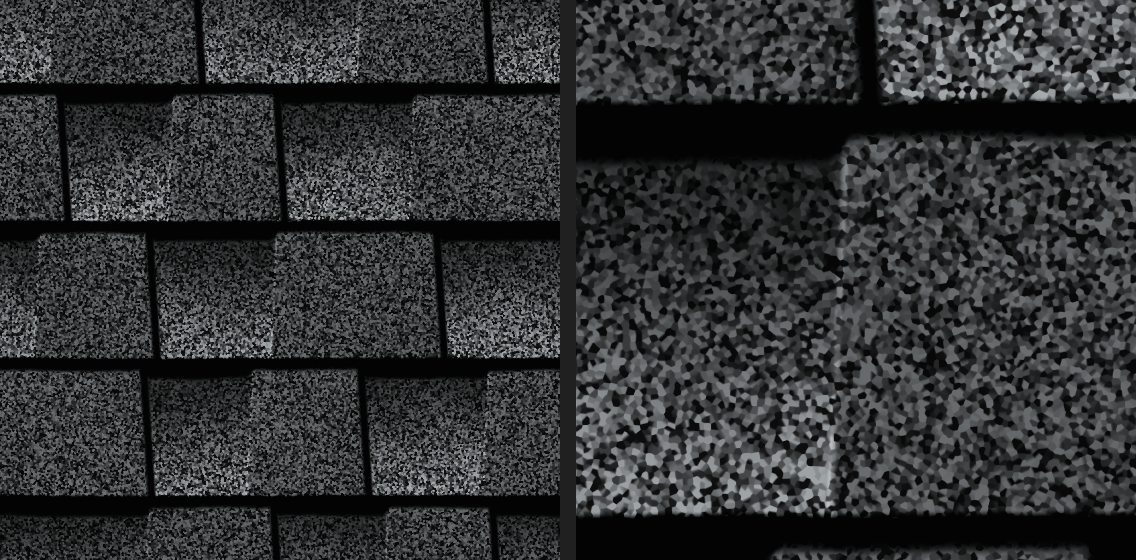
Left: the whole. Right: its middle third, enlarged.
Give the GLSL for this texture, as a Shadertoy shader.

```glsl
// Draws rows of dark granulated roof shingles with raised and recessed tabs.

const float ROW_PITCH = 0.2454;
const float ROW_OFFSET = 0.0951;
const float GRANULES = 285.0;      // granules across the canvas
const float SEAM_HALF_WIDTH = 0.0062;
const float SEAM_LEAN = 0.016;
const float LIP_LEAN = -0.010;
const vec3 SHADOW = vec3(0.010, 0.013, 0.014);
const vec3 STONE_TINT = vec3(0.97, 1.0, 1.015);

// Two recesses per row: seam, lip, seam, lip. A row wraps at the canvas edge.
const vec4 ROW_EDGES[5] = vec4[5](
    vec4(0.354, 0.642, 0.870, 1.093),
    vec4(0.114, 0.305, 0.501, 0.736),
    vec4(0.273, 0.490, 0.786, 1.067),
    vec4(0.263, 0.447, 0.651, 0.868),
    vec4(0.495, 0.689, 0.886, 1.262));

vec3 hash3(vec2 p) {
    vec3 q = fract(p.xyx * vec3(0.1031, 0.1030, 0.0973));
    q += dot(q, q.yxz + 33.33);
    return fract((q.xxy + q.yzz) * q.zyx);
}

// Smooth cellular noise: each granule has a random place and brightness.
float granules(vec2 p) {
    vec2 cell = floor(p);
    float total = 0.0, weightSum = 0.0;
    for (int j = -1; j <= 1; j++) {
        for (int i = -1; i <= 1; i++) {
            vec2 id = cell + vec2(i, j);
            vec3 rnd = hash3(id + 17.0);
            vec2 delta = id + rnd.xy - p;
            float weight = exp(-9.0 * dot(delta, delta));
            total += weight * rnd.z;
            weightSum += weight;
        }
    }
    return clamp(0.5 + 1.35 * (total / weightSum - 0.5), 0.0, 1.0);
}

// Layered sines for uneven edges and mottling, about -1 to 1.
float waver(vec2 p) {
    return 0.5 * sin(p.x * 21.0 + 2.0 * sin(p.y * 13.0))
         + 0.3 * sin(p.x * 47.0 - p.y * 39.0 + 1.7)
         + 0.2 * sin(p.x * 93.0 + p.y * 71.0 + 0.6);
}

// Returns signed recess distance, seam distance and lip distance.
vec3 tabDistances(float x, float v, vec4 edges) {
    vec3 nearest = vec3(10.0);
    for (int k = 0; k < 4; k++) {
        vec2 pair = k < 2 ? edges.xy : edges.zw;
        float wrappedX = x + float(k % 2);
        float fromSeam = wrappedX - pair.x - SEAM_LEAN * (v - 0.5);
        float fromLip = wrappedX - pair.y - LIP_LEAN * (v - 0.5);
        vec3 d = vec3(max(-fromSeam, fromLip), abs(fromSeam), abs(fromLip));
        nearest = min(nearest, d);
    }
    return nearest;
}

// Brightness of the stone before granules are applied.
float stoneTone(float recessed, float v, float mottling, float rowRandom) {
    float raisedTone = 0.222 + 0.025 * (rowRandom - 0.5);
    float recessTone = mix(0.115, 0.345, smoothstep(0.08, 1.0, v + 0.06 * mottling));
    return mix(raisedTone, recessTone, recessed) * (1.0 + 0.06 * mottling);
}

void mainImage(out vec4 fragColor, in vec2 fragCoord) {
    vec2 uv = fragCoord / iResolution.xy;
    vec2 p = vec2(uv.x, 1.0 - uv.y);
    float pixel = 1.0 / iResolution.y;
    float soft = max(0.0025, pixel);
    float grain = granules(p * GRANULES);
    float grit = grain - 0.5;

    // Row layout, with v running down each row
    float rowCoord = (p.y + ROW_OFFSET + 0.0012 * waver(p.xx)) / ROW_PITCH;
    int row = clamp(int(floor(rowCoord)), 0, 4);
    float v = rowCoord - float(row);
    float drop = v * ROW_PITCH;
    vec3 tab = tabDistances(p.x + 0.001 * grit, v, ROW_EDGES[row]);
    float recessed = 1.0 - smoothstep(-soft, soft, tab.x);

    // Granulated stone and the pale lip of each raised tab
    float mottling = waver(p * 0.9 + float(row) * 3.1);
    float tone = stoneTone(recessed, v, mottling, hash3(vec2(row, 5)).x);
    float lip = 1.0 - smoothstep(0.0008, 0.0008 + soft, tab.z);
    tone += 0.085 * lip;
    vec3 color = STONE_TINT * tone * (0.15 + 1.72 * grain);

    // Shadow beneath the row above, deeper over recesses
    float softRecess = 1.0 - smoothstep(-0.012, 0.006, tab.x);
    float depth = mix(0.018, 0.033, softRecess);
    depth += 0.0025 * waver(p.xx + float(row) * 2.3) + 0.004 * grit;
    float lit = smoothstep(depth - soft, depth + 2.0 * soft, drop);
    lit *= smoothstep(0.0, 2.0 * soft, ROW_PITCH - drop + 0.002 * grit);

    // Shadowed seam on the right of each raised tab
    float seamEdge = SEAM_HALF_WIDTH + 0.003 * grit;
    lit *= smoothstep(seamEdge - soft, seamEdge + soft, tab.y);

    fragColor = vec4(mix(SHADOW, color, lit), 1.0);
}
```
